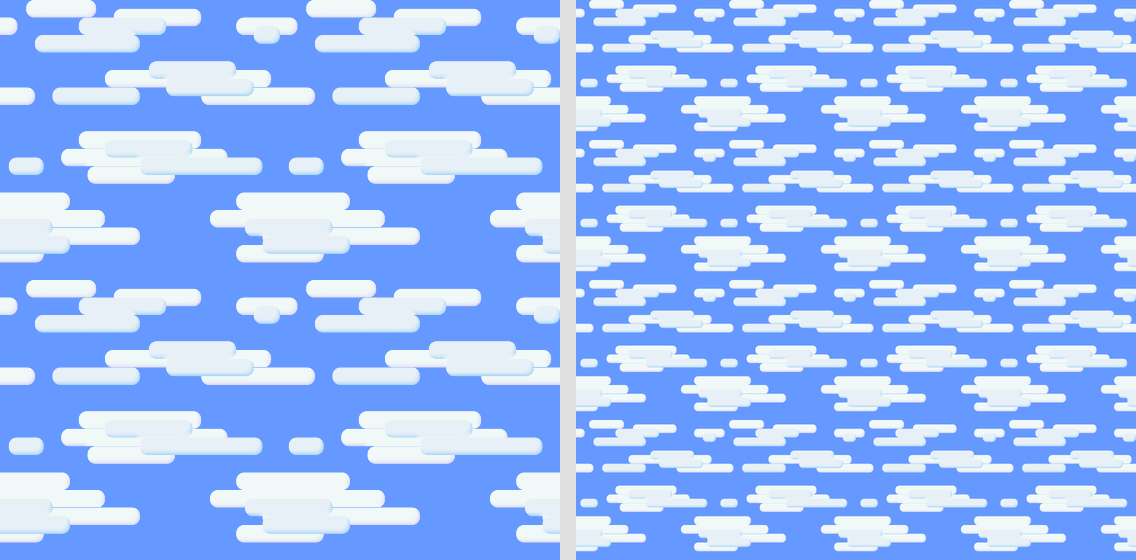
Left: one tile. Right: repeated 2 by 2.
This pattern is drawn by a WebGL 2 fragment shader. Its source:

```glsl
#version 300 es
precision highp float;

uniform vec2 u_resolution;
out vec4 fragColor;

const float REPEATS = 2.0;
const float CELLS = 32.0;      // grid cells per tile; each bar is two cells tall
const int BARS = 12;
const int SHADE_STEPS = 6;
const vec2 SHADE_REACH = vec2(0.5, -0.65);

const vec3 SKY = vec3(0.40, 0.60, 1.00);
const vec3 WHITE = vec3(0.94, 0.975, 0.97);
const vec3 LAVENDER = vec3(0.87, 0.86, 0.965);
const vec3 MIST = vec3(0.91, 0.94, 0.97);
const vec3 ICE = vec3(0.68, 0.85, 0.97);

// Bars as (left, right, height of centre), in cells
const vec3 BACK_BARS[BARS] = vec3[BARS](
    vec3(3, 11, 31), vec3(13, 23, 30), vec3(27, 34, 29),
    vec3(12, 31, 23), vec3(23, 36, 21),
    vec3(9, 23, 16), vec3(7, 26, 14), vec3(10, 20, 12),
    vec3(27, 40, 9), vec3(24, 44, 7), vec3(30, 48, 5), vec3(27, 37, 3));
const vec3 FRONT_BARS[BARS] = vec3[BARS](
    vec3(9, 19, 29), vec3(4, 16, 27), vec3(29, 32, 28),
    vec3(17, 27, 24), vec3(19, 29, 22), vec3(6, 16, 21),
    vec3(12, 22, 15), vec3(16, 25, 13), vec3(21, 30, 13), vec3(1, 5, 13),
    vec3(28, 38, 6), vec3(30, 40, 4));

// Shortest offset on the wrapping tile
vec2 wrapOffset(vec2 d) {
    return mod(d + 0.5 * CELLS, CELLS) - 0.5 * CELLS;
}

float roundedBox(vec2 p, vec2 halfSize, float radius) {
    vec2 q = abs(p) - halfSize + radius;
    return length(max(q, 0.0)) + min(max(q.x, q.y), 0.0) - radius;
}

// Distance to the union of all bars in a layer
float cloudDistance(vec2 p, vec3 bars[BARS]) {
    float d = CELLS;
    for (int i = 0; i < BARS; i++) {
        vec3 bar = bars[i];
        vec2 centre = vec2(0.5 * (bar.x + bar.y), bar.z);
        vec2 halfSize = vec2(0.5 * (bar.y - bar.x), 1.0);
        d = min(d, roundedBox(wrapOffset(p - centre), halfSize, 0.9));
    }
    return d;
}

float coverage(float d, float blur) {
    return 1.0 - smoothstep(-0.5 * blur, 0.5 * blur, d);
}

// Share of samples toward the lower right that leave the cloud
float rimShade(vec2 p, vec3 bars[BARS], float blur) {
    float open = 0.0;
    for (int i = 1; i <= SHADE_STEPS; i++) {
        vec2 offset = SHADE_REACH * float(i) / float(SHADE_STEPS);
        open += step(0.01, cloudDistance(p + offset, bars));
    }
    return open / float(SHADE_STEPS);
}

// Fine woven grain, strongest in the middle of the shading ramp
float dither(float shade, vec2 p) {
    vec2 wave = sin(p * 6.0 * 3.14159);
    return clamp(shade + 0.6 * wave.x * wave.y * shade * (1.0 - shade), 0.0, 1.0);
}

vec3 paintLayer(vec3 under, vec2 p, vec3 bars[BARS], vec3 body, vec3 rim, float blur) {
    float cover = coverage(cloudDistance(p, bars), blur);
    if (cover <= 0.0) return under;
    float shade = dither(rimShade(p, bars, blur), p);
    return mix(under, mix(body, rim, shade * shade), cover);
}

void main() {
    vec2 uv = gl_FragCoord.xy / u_resolution;
    vec2 p = fract(uv * REPEATS) * CELLS;
    float pixel = REPEATS * CELLS / min(u_resolution.x, u_resolution.y);

    vec3 color = paintLayer(SKY, p, BACK_BARS, WHITE, LAVENDER, pixel);
    color = paintLayer(color, p, FRONT_BARS, MIST, ICE, pixel);
    fragColor = vec4(color, 1.0);
}
```
